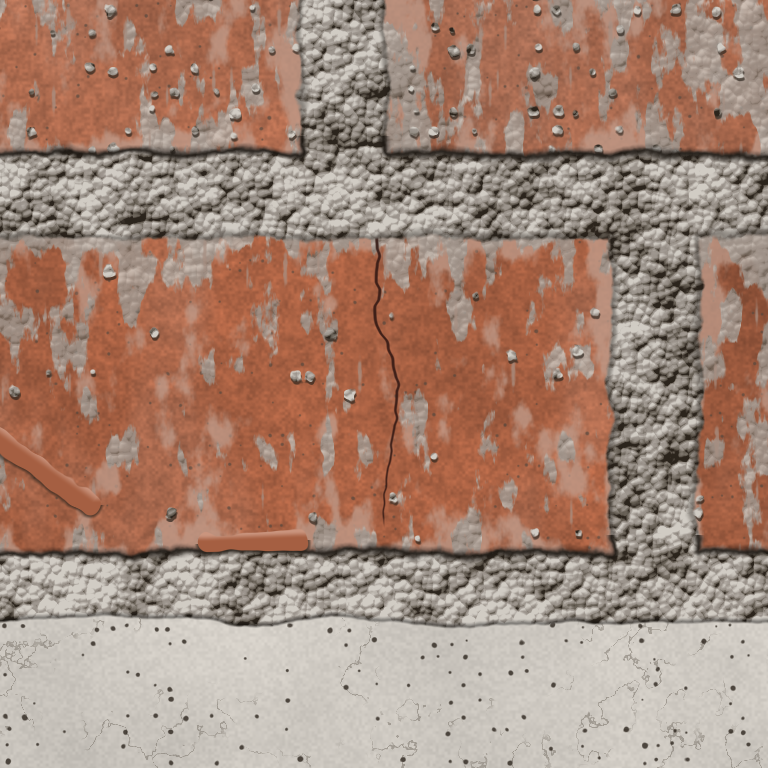
This texture is drawn by a WebGL 1 fragment shader. Its source:

```glsl
precision highp float;
uniform vec2 u_resolution;

#define PITCH vec2(1.0, 0.52)
#define BRICK_HALF vec2(0.4425, 0.2035)
#define WALL_ORIGIN vec2(0.8525, 0.2265)
#define ROW_SHIFT 0.405
#define CONCRETE_TOP 0.19
#define EDGE_ROUGHNESS 0.022
#define MORTAR_RELIEF 4.2
#define FILM_AMOUNT 0.30
#define CRACK_WIDTH 0.0019

const vec3 CLAY = vec3(0.59, 0.34, 0.235);
const vec3 PINK = vec3(0.72, 0.53, 0.45);
const vec3 PALE = vec3(0.82, 0.80, 0.77);
const vec3 GREY = vec3(0.61, 0.58, 0.55);
const vec3 DARK = vec3(0.41, 0.38, 0.34);
const vec3 DEEP = vec3(0.17, 0.14, 0.11);

float hash(vec2 p) { return fract(sin(dot(p, vec2(127.1, 311.7))) * 43758.5); }
vec2 hash2(vec2 p) { return vec2(hash(p + 11.7), hash(p + 57.3)); }
float noise(vec2 p) {
  vec2 i = floor(p), f = fract(p);
  f = f * f * (3.0 - 2.0 * f);
  return mix(mix(hash(i), hash(i + vec2(1, 0)), f.x),
             mix(hash(i + vec2(0, 1)), hash(i + vec2(1, 1)), f.x), f.y);
}
float fbm(vec2 p) {
  float sum = 0.0, amp = 0.52;
  for (int i = 0; i < 5; i++) {
    sum += amp * noise(p);
    p = mat2(1.6, 1.2, -1.2, 1.6) * p + 7.3;
    amp *= 0.5;
  }
  return sum;
}
// Rounded grains in jittered cells
float grains(vec2 p) {
  float nearest = 1.0;
  for (int k = 0; k < 9; k++) {
    vec2 c = floor(p) + vec2(mod(float(k), 3.0), floor(float(k) / 3.0)) - 1.0;
    vec2 r = c + hash2(c) - p;
    nearest = min(nearest, dot(r, r));
  }
  return 1.0 - nearest;
}
float mortarHeight(vec2 p) {
  return 0.6 * fbm(p * 16.0) + 0.25 * grains(p * 48.0) + 0.15 * grains(p * 105.0);
}
vec3 cementRamp(float t) {
  vec3 c = mix(DEEP, DARK, smoothstep(0.0, 0.28, t));
  c = mix(c, GREY, smoothstep(0.25, 0.55, t));
  return mix(c, PALE, smoothstep(0.55, 0.95, t));
}
// Scattered ragged spots, stretched by uneven cells
float marks(vec2 p, vec2 cells, float density, float radius) {
  vec2 q = p * cells, i = floor(q);
  float r = length(fract(q) - 0.3 - 0.4 * hash2(i));
  float size = radius * (0.4 + 0.6 * hash(i + 3.1)) * (0.6 + 0.6 * noise(p * 190.0));
  float soft = max(0.05, cells.x / u_resolution.x);
  return step(1.0 - density, hash(i + 91.0)) * (1.0 - smoothstep(size - soft, size + soft, r));
}
// Raised sliver of clay with its shadow
vec3 addFlake(vec3 col, vec2 p, vec2 a, vec2 b, float radius) {
  vec2 r = p - a, ab = b - a;
  r -= ab * clamp(dot(r, ab) / dot(ab, ab), 0.0, 1.0);
  float d = length(r) - radius + 0.008 * (noise(p * 60.0) - 0.5);
  col = mix(col, DEEP, 0.65 * (1.0 - smoothstep(0.0, 0.006, d)) * step(r.y, 0.0));
  vec3 face = mix(CLAY * 1.1, PINK * 1.1, smoothstep(0.2, 1.0, r.y / radius));
  return mix(col, face, 1.0 - smoothstep(-0.001, 0.001, d));
}

void main() {
  vec2 p = gl_FragCoord.xy / u_resolution;
  float px = 1.0 / u_resolution.y, fine = noise(p * 260.0) - 0.5, broad = fbm(p * 5.0);

  // Running bond
  vec2 wall = p - WALL_ORIGIN;
  float row = floor(wall.y / PITCH.y), worn = clamp(row, 0.0, 1.0);
  wall.x += row * ROW_SHIFT;
  vec2 local = (fract(wall / PITCH) - 0.5) * PITCH, q = abs(local) - BRICK_HALF;
  float d = length(max(q, 0.0)) + min(max(q.x, q.y), 0.0);
  d += EDGE_ROUGHNESS * (fbm(p * 24.0) - 0.5);
  float under = step(local.y, 0.02 - BRICK_HALF.y);

  // Mortar relief lit from above
  float h = mortarHeight(p), slope = h - mortarHeight(p + vec2(-0.0015, 0.004));
  float light = 0.55 + MORTAR_RELIEF * slope + 1.5 * (h - 0.62);
  vec3 mortar = cementRamp(light + 0.1 - 0.1 * smoothstep(0.2, 0.4, p.y));
  float gap = 1.0 - smoothstep(0.002, mix(0.007, 0.016, noise(p * 9.0)), d);
  mortar = mix(mortar, DEEP * 0.7, gap * mix(0.4, 0.9, under));

  // Fired clay
  vec3 brick = CLAY * (0.86 + 0.3 * broad + 0.1 * hash(vec2(floor(wall.x), row)));
  brick = mix(brick, PINK, 0.22 * worn + 0.25 * smoothstep(0.45, 0.75, fbm(p * vec2(9, 4) + 20.0)));
  brick *= 1.0 + 0.16 * fine + 0.25 * (fbm(p * 70.0) - 0.5);
  brick = mix(brick, DARK * 0.7, 0.6 * marks(p, vec2(75), 0.12, 0.18));

  // Salt bloom and cement film near edges
  float bloom = fbm(p * vec2(28, 16) + 40.0) + 0.28 * exp(min(d, 0.0) * 38.0);
  brick = mix(brick, mix(PINK, PALE, 0.3), 0.75 * smoothstep(0.60, 0.78, bloom));
  float film = fbm(p * vec2(42, 17) + 80.0) + 0.09 * worn + 0.12 * smoothstep(0.9, 0.94, p.x);
  film += FILM_AMOUNT * exp(min(local.y - BRICK_HALF.y, 0.0) * 30.0);
  brick = mix(brick, cementRamp(light * 0.4 + 0.38), 0.85 * smoothstep(0.63, 0.71, film));

  // Scratches and crumbs
  brick = mix(brick, mix(GREY, PINK, 0.4), 0.75 * marks(p, vec2(95, 13), 0.07, 0.3));
  float crumbs = 0.05 + 0.22 * worn;
  brick = mix(brick, DEEP, 0.7 * marks(p + vec2(-0.001, 0.004), vec2(38), crumbs, 0.32));
  brick = mix(brick, cementRamp(light + 0.1), marks(p, vec2(38), crumbs, 0.32));

  // Hairline crack
  float crackX = 0.503 - 0.028 * smoothstep(0.46, 0.64, p.y) + 0.013 * smoothstep(0.36, 0.46, p.y)
    + 0.010 * (noise(vec2(p.y * 24.0, 2)) - 0.5) + 0.005 * (noise(vec2(p.y * 90.0, 8)) - 0.5);
  float width = CRACK_WIDTH * mix(0.5, 1.0, smoothstep(0.31, 0.55, p.y));
  float crack = 1.0 - smoothstep(width - px, width + px, abs(p.x - crackX));
  crack *= smoothstep(0.31, 0.33, p.y) * (1.0 - worn);
  brick = mix(brick, DEEP * vec3(1.2, 0.7, 0.7), 0.9 * crack);

  brick *= 1.0 - 0.35 * smoothstep(-0.008, 0.0, d) * under;
  vec3 col = mix(brick, mortar, smoothstep(-0.0015 - px, 0.0015 + px, d));
  col = addFlake(col, p, vec2(-0.02, 0.44), vec2(0.118, 0.342), 0.014);
  col = addFlake(col, p, vec2(0.27, 0.292), vec2(0.39, 0.297), 0.012);

  // Concrete base with fissures and pits
  vec3 concrete = PALE * (0.9 + 0.18 * broad + 0.07 * fine);
  float fissure = 1.0 - smoothstep(0.004, 0.018, abs(fbm(p * 26.0 + 60.0) - 0.5));
  concrete = mix(concrete, DARK, 0.45 * fissure * smoothstep(0.5, 0.65, fbm(p * 13.0 + 30.0)));
  concrete = mix(concrete, DEEP, 0.8 * marks(p, vec2(52), 0.22, 0.2));
  float ledge = p.y - CONCRETE_TOP - 0.03 * (fbm(vec2(p.x * 9.0, 4)) - 0.5);
  col *= 0.55 + 0.45 * smoothstep(0.0, 0.008, ledge);
  col = mix(concrete, col, smoothstep(-0.001 - px, 0.001 + px, ledge));
  gl_FragColor = vec4(col, 1);
}
```
